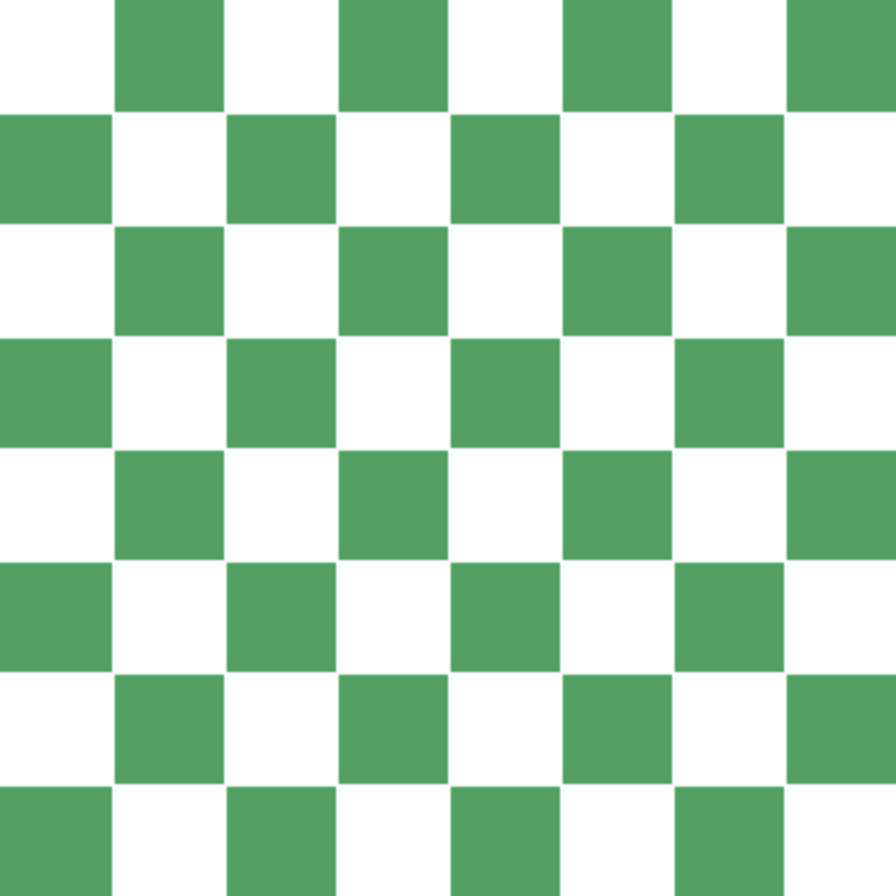
Write a three.js fragment shader that draws this pattern.

```glsl
#define CELLS 8.0
#define GAP_WIDTH 0.0230    // white line between cells, in cells
#define GAP_OFFSET 0.0125   // line centre, right of and below the grid line
#define EDGE_SOFTNESS 0.0246
#define GREEN vec3(0.312, 0.631, 0.382)
#define WHITE vec3(1.0)

varying vec2 vUv;

// Coverage per axis: 0 inside a gap line, 1 away from it.
// Only inner grid lines have gaps; the canvas border has none.
vec2 gapCoverage(vec2 p) {
  vec2 line = clamp(floor(p + 0.5), 1.0, CELLS - 1.0) + GAP_OFFSET;
  vec2 edgeDistance = abs(p - line) - 0.5 * GAP_WIDTH;
  return clamp(edgeDistance / EDGE_SOFTNESS + 0.5, 0.0, 1.0);
}

void main() {
  // Grid coordinates, with rows counted from the top
  vec2 grid = vec2(vUv.x, 1.0 - vUv.y) * CELLS;

  // Alternating cells, switching colour at the gap centres
  vec2 cell = max(floor(grid - GAP_OFFSET), 0.0);
  float isGreen = mod(cell.x + cell.y, 2.0);

  vec2 coverage = gapCoverage(grid);
  gl_FragColor = vec4(mix(WHITE, GREEN, isGreen * coverage.x * coverage.y), 1.0);
}
```
